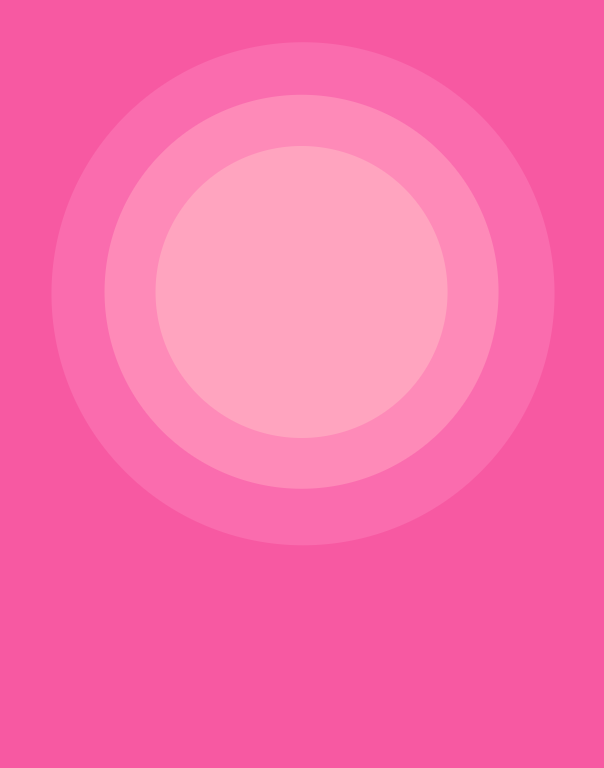
This background is drawn by a Shadertoy shader. Its source:

```glsl
// Three nested pale discs glowing on a flat hot pink background.

// Disc shapes: centre x (from the middle), centre y, radius; in canvas heights
#define OUTER_DISC  vec3( 0.0013, 0.6175, 0.3275)
#define MIDDLE_DISC vec3(-0.0006, 0.6201, 0.2565)
#define INNER_DISC  vec3(-0.0006, 0.6198, 0.1901)

#define BACKGROUND_COLOR vec3(0.968, 0.350, 0.635)
#define OUTER_COLOR      vec3(0.980, 0.424, 0.682)
#define MIDDLE_COLOR     vec3(0.996, 0.541, 0.722)
#define INNER_COLOR      vec3(1.000, 0.643, 0.749)

// Coverage of a disc, with an edge one pixel wide
float discMask(vec2 point, vec3 disc) {
    float signedDistance = length(point - disc.xy) - disc.z;
    return clamp(0.5 - signedDistance * iResolution.y, 0.0, 1.0);
}

void mainImage(out vec4 fragColor, in vec2 fragCoord) {
    // Height units, with x measured from the vertical centre line
    vec2 point = vec2(fragCoord.x - 0.5 * iResolution.x, fragCoord.y) / iResolution.y;

    // Layer the discs from the largest to the smallest
    vec3 color = BACKGROUND_COLOR;
    color = mix(color, OUTER_COLOR, discMask(point, OUTER_DISC));
    color = mix(color, MIDDLE_COLOR, discMask(point, MIDDLE_DISC));
    color = mix(color, INNER_COLOR, discMask(point, INNER_DISC));

    fragColor = vec4(color, 1.0);
}
```
